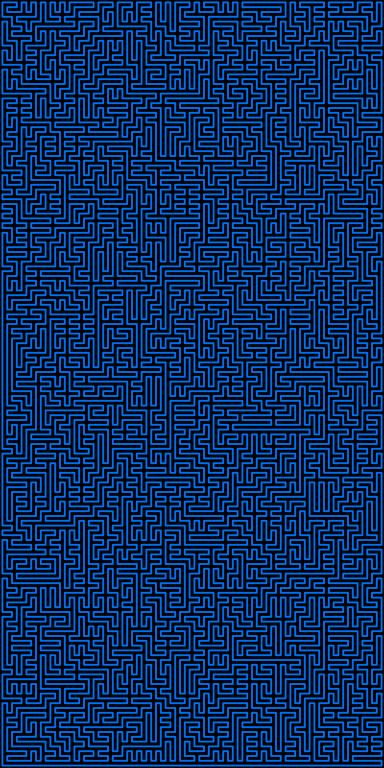
Write a Shadertoy shader that draws this pattern.

```glsl
// A dense labyrinth drawn as one unbroken blue line on black.
// A random spanning tree grows on a coarse grid of nodes; the line runs
// round that tree, passing once through each cell of a grid twice as fine.

const float NODES_ACROSS = 40.0;      // tree nodes over the canvas width
const float LINE_HALF_WIDTH = 0.195;  // in fine cells
const vec3 BACKGROUND = vec3(0.0, 0.006, 0.01);
const vec3 LINE_BLUE = vec3(0.0, 0.445, 0.96);

const vec2 WEST = vec2(-1.0, 0.0);
const vec2 EAST = vec2(1.0, 0.0);
const vec2 SOUTH = vec2(0.0, -1.0);

float hash(vec2 p) {
    vec3 q = fract(vec3(p.xyx) * vec3(0.1031, 0.1030, 0.0973));
    q += dot(q, q.yzx + 33.33);
    return fract((q.x + q.y) * q.z);
}

// First choice of a node: west, east or south.
vec2 wish(vec2 node) {
    float h = hash(node + 17.0);
    return h < 0.27 ? WEST : (h < 0.60 ? EAST : SOUTH);
}

// Final parent of a node. Two nodes never choose each other, and every
// chain ends in the bottom row, so the links form a tree.
vec2 parent(vec2 node, vec2 size) {
    if (node.y < 0.5) return node.x < 0.5 ? vec2(0.0) : WEST;
    vec2 dir = wish(node);
    bool leaves = node.x + dir.x < 0.0 || node.x + dir.x >= size.x;
    bool clash = dir == EAST && wish(node + EAST) == WEST;
    return leaves || clash ? SOUTH : dir;
}

// True if the tree joins a node to its neighbour in direction dir.
bool linked(vec2 node, vec2 dir, vec2 size) {
    vec2 other = node + dir;
    if (any(lessThan(other, vec2(0.0))) || any(greaterThanEqual(other, size)))
        return false;
    return parent(node, size) == dir || parent(other, size) == -dir;
}

float segmentDistance(vec2 p, vec2 end) {
    return length(p - end * clamp(dot(p, end) / dot(end, end), 0.0, 1.0));
}

// Distance to the line inside one fine cell. Each cell has two arms: on each
// axis-side it goes out along a tree link, or turns along the node's flank.
float lineDistance(vec2 p, vec2 size) {
    vec2 cell = floor(p);
    vec2 node = floor(cell * 0.5);
    vec2 local = p - cell - 0.5;
    vec2 outward = 2.0 * mod(cell, 2.0) - 1.0;
    vec2 sideX = vec2(outward.x, 0.0);
    vec2 sideY = vec2(0.0, outward.y);
    vec2 armA = linked(node, sideX, size) ? sideX : -sideY;
    vec2 armB = linked(node, sideY, size) ? sideY : -sideX;
    return min(segmentDistance(local, armA * 0.5),
               segmentDistance(local, armB * 0.5));
}

void mainImage(out vec4 fragColor, in vec2 fragCoord) {
    float cellsPerPixel = 2.0 * NODES_ACROSS / iResolution.x;
    vec2 size = vec2(NODES_ACROSS,
                     floor(NODES_ACROSS * iResolution.y / iResolution.x + 0.01));

    // Average the line coverage over a small grid of samples in each pixel.
    float coverage = 0.0;
    for (int i = 0; i < 9; i++) {
        vec2 offset = (vec2(i % 3, i / 3) - 1.0) / 3.0;
        float d = lineDistance((fragCoord + offset) * cellsPerPixel, size);
        coverage += clamp(0.5 + (LINE_HALF_WIDTH - d) * 3.0 / cellsPerPixel, 0.0, 1.0);
    }
    fragColor = vec4(mix(BACKGROUND, LINE_BLUE, coverage / 9.0), 1.0);
}
```
